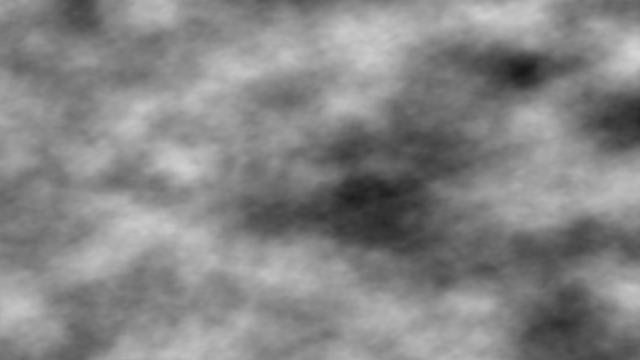
This texture is drawn by a Shadertoy shader. Its source:

```glsl
#define CELLS vec2(4.0, 6.0)   // coarse cells per canvas height, across and up
#define TILT 0.12              // slope of the streaks, in radians
#define OCTAVES 5
#define GAIN 0.5
#define OFFSET vec2(3.7, 11.3)
#define BRIGHTNESS 0.484
#define CONTRAST 1.04

float hash(vec2 cell) {
    return fract(sin(dot(cell, vec2(127.1, 311.7))) * 43758.5453);
}

// Smoothly interpolated lattice noise
float valueNoise(vec2 p) {
    vec2 cell = floor(p);
    vec2 f = fract(p);
    vec2 blend = f * f * (3.0 - 2.0 * f);
    float bottom = mix(hash(cell), hash(cell + vec2(1.0, 0.0)), blend.x);
    float top = mix(hash(cell + vec2(0.0, 1.0)), hash(cell + vec2(1.0, 1.0)), blend.x);
    return mix(bottom, top, blend.y);
}

// Signed fractal sum; each octave is doubled and turned to hide the lattice
float cloudNoise(vec2 p) {
    const mat2 doubleAndTurn = mat2(1.6, 1.2, -1.2, 1.6);
    float sum = 0.0;
    float amplitude = 0.5;
    for (int i = 0; i < OCTAVES; i++) {
        sum += amplitude * (valueNoise(p) - 0.5);
        p = doubleAndTurn * p + vec2(17.3, 9.1);
        amplitude *= GAIN;
    }
    return sum;
}

mat2 rotation(float angle) {
    float c = cos(angle), s = sin(angle);
    return mat2(c, -s, s, c);
}

void mainImage(out vec4 fragColor, in vec2 fragCoord) {
    vec2 uv = fragCoord / iResolution.y;

    // Tilt first, then stretch, so the wisps lie along the slope
    vec2 p = rotation(TILT) * uv * CELLS + OFFSET;

    float grey = BRIGHTNESS + CONTRAST * cloudNoise(p);
    fragColor = vec4(vec3(clamp(grey, 0.0, 1.0)), 1.0);
}
```
